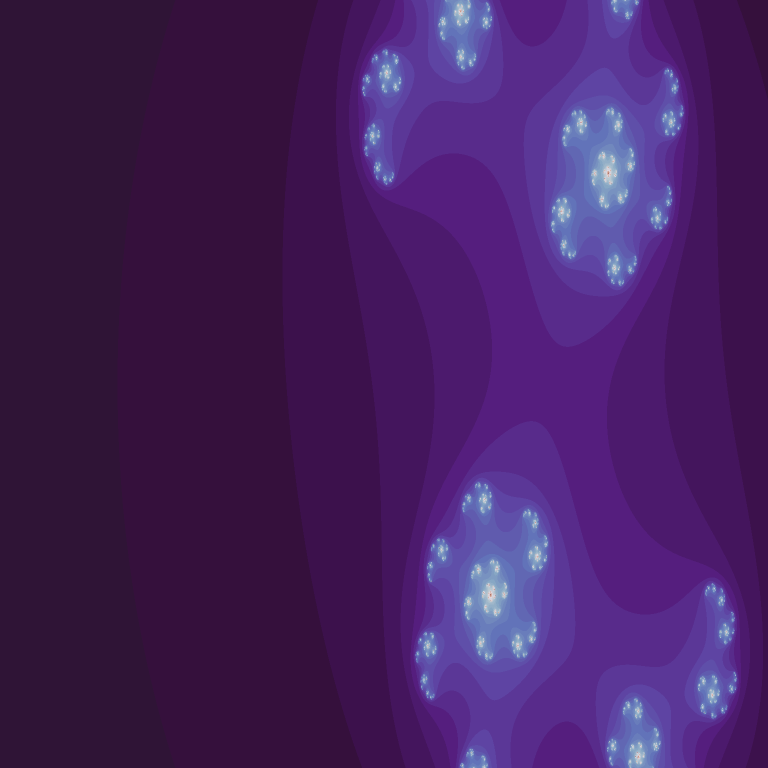
This background is drawn by a WebGL 1 fragment shader. Its source:

```glsl
precision highp float;
// Disconnected Julia set of z*z + c, drawn as flat escape-time bands.
// Each point is iterated until it leaves the escape circle; the step count
// picks a colour from a ramp of dark violet, blue, pale grey, red and back.

uniform vec2 u_resolution;

const vec2 JULIA_C = vec2(0.5, 0.25);
const vec2 VIEW_CENTRE = vec2(0.7155, 0.5);  // where z = 0 lies on the canvas
const vec2 VIEW_SPAN = vec2(3.5556, 2.0);    // canvas size in the complex plane
const float ESCAPE_RADIUS = 2.0;
const int MAX_STEPS = 50;
const int SAMPLES = 2;                       // per axis, smooths the edges

const vec3 NIGHT    = vec3(0.185, 0.080, 0.213);
const vec3 PLUM     = vec3(0.206, 0.064, 0.237);
const vec3 GRAPE    = vec3(0.235, 0.065, 0.297);
const vec3 VIOLET   = vec3(0.332, 0.118, 0.495);
const vec3 INDIGO   = vec3(0.368, 0.265, 0.640);
const vec3 BLUE     = vec3(0.383, 0.450, 0.725);
const vec3 SKY      = vec3(0.530, 0.655, 0.770);
const vec3 MIST     = vec3(0.720, 0.780, 0.815);
const vec3 PALE     = vec3(0.886, 0.850, 0.888);
const vec3 SAND     = vec3(0.790, 0.600, 0.510);
const vec3 BRICK    = vec3(0.700, 0.350, 0.315);
const vec3 WINE     = vec3(0.480, 0.120, 0.310);

// Number of steps before the orbit of z escapes
float escapeSteps(vec2 z) {
  float steps = 0.0;
  for (int i = 0; i < MAX_STEPS; i++) {
    if (dot(z, z) > ESCAPE_RADIUS * ESCAPE_RADIUS) break;
    z = vec2(z.x * z.x - z.y * z.y, 2.0 * z.x * z.y) + JULIA_C;
    steps += 1.0;
  }
  return steps;
}

// Blends towards the next stop as n goes from start to end
vec3 blendStop(vec3 colour, vec3 next, float start, float end, float n) {
  return mix(colour, next, clamp((n - start) / (end - start), 0.0, 1.0));
}

// Cyclic colour ramp over the step count
vec3 bandColour(float n) {
  vec3 colour = blendStop(NIGHT, PLUM, 0.0, 1.0, n);
  colour = blendStop(colour, GRAPE, 1.0, 2.0, n);
  colour = blendStop(colour, VIOLET, 2.0, 5.0, n);
  colour = blendStop(colour, INDIGO, 5.0, 8.0, n);
  colour = blendStop(colour, BLUE, 8.0, 12.0, n);
  colour = blendStop(colour, SKY, 12.0, 17.0, n);
  colour = blendStop(colour, MIST, 17.0, 21.0, n);
  colour = blendStop(colour, PALE, 21.0, 25.0, n);
  colour = blendStop(colour, SAND, 25.0, 31.0, n);
  colour = blendStop(colour, BRICK, 31.0, 36.0, n);
  colour = blendStop(colour, WINE, 36.0, 42.0, n);
  return blendStop(colour, NIGHT, 42.0, float(MAX_STEPS), n);
}

void main() {
  vec3 sum = vec3(0.0);
  float count = float(SAMPLES);

  // Average a small grid of samples inside the pixel
  for (int j = 0; j < SAMPLES; j++) {
    for (int i = 0; i < SAMPLES; i++) {
      vec2 offset = (vec2(float(i), float(j)) + 0.5) / count - 0.5;
      vec2 uv = (gl_FragCoord.xy + offset) / u_resolution;
      sum += bandColour(escapeSteps((uv - VIEW_CENTRE) * VIEW_SPAN));
    }
  }
  gl_FragColor = vec4(sum / (count * count), 1.0);
}
```
